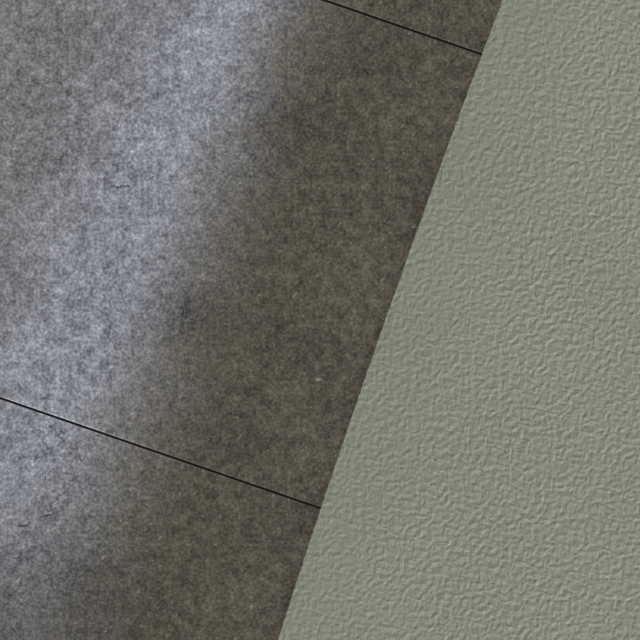
Reproduce this texture procedurally as a WebGL 1 fragment shader.

```glsl
precision highp float;
// Worn stone floor tiles with a cool sheen, partly covered by a sage carpet.
// Layered gradient noise stains the stone; cell specks, warped cracks and
// slanted joints detail it. The carpet is a noise height field lit in relief.
uniform vec2 u_resolution;

const vec3 STONE_DARK = vec3(0.328, 0.311, 0.274);
const vec3 STONE_GREY = vec3(0.462, 0.462, 0.472);
const vec3 SHEEN = vec3(0.080, 0.088, 0.112);
const vec3 CARPET = vec3(0.524, 0.537, 0.478);
const vec3 JOINT_COLOR = vec3(0.085, 0.082, 0.075);
const float JOINT_SLOPE = 0.344;
const float JOINT_START = 0.378;
const float JOINT_SPACING = 0.796;
const float JOINT_HALF_WIDTH = 0.0011;
const float EDGE_BASE = 0.434;
const float EDGE_LEAN = 0.351;
const float EDGE_BOW = 0.030;
const float PILE_SCALE = 118.0;
const float PILE_RELIEF = 0.25;
const float GRAIN = 0.36;
const float GRIT = 0.27;

vec2 hash2(vec2 p) {
  vec3 q = fract(p.xyx * vec3(0.1031, 0.1030, 0.0973));
  q += dot(q, q.yzx + 33.33);
  return fract((q.xx + q.yz) * q.zy);
}

float corner(vec2 cell, vec2 offset) {
  float angle = 6.2832 * hash2(cell).x;
  return dot(vec2(cos(angle), sin(angle)), offset);
}

float gradientNoise(vec2 p) {
  vec2 i = floor(p), f = fract(p);
  vec2 u = f * f * f * (f * (f * 6.0 - 15.0) + 10.0);
  vec2 e = vec2(1.0, 0.0);
  return mix(mix(corner(i, f), corner(i + e, f - e), u.x),
             mix(corner(i + e.yx, f - e.yx), corner(i + 1.0, f - 1.0), u.x), u.y);
}

float fbm(vec2 p) {
  float sum = 0.0, gain = 0.6;
  for (int k = 0; k < 5; k++) {
    sum += gain * gradientNoise(p);
    p = mat2(1.6, 1.2, -1.2, 1.6) * p + 7.3;
    gain *= 0.58;
  }
  return sum;
}

float blot(vec2 p, vec2 center, vec2 size) {
  vec2 d = (p - center) / size;
  return exp(-dot(d, d));
}

float segment(vec2 p, vec2 a, vec2 b) {
  vec2 d = b - a;
  return length(p - a - d * clamp(dot(p - a, d) / dot(d, d), 0.0, 1.0));
}

// Sparse mineral flecks with varied size and strength.
float flecks(vec2 p, float scale, float density) {
  vec2 g = p * scale + 0.5 * gradientNoise(p * scale * 1.3);
  vec2 cell = floor(g), pick = hash2(cell + 71.0);
  vec2 spot = 0.25 + 0.5 * hash2(cell + 19.0);
  float radius = 0.08 + 0.16 * pick.y;
  float disc = 1.0 - smoothstep(radius * 0.4, radius + 0.08, length(fract(g) - spot));
  return disc * step(pick.x, density) * (0.3 + 0.7 * pick.y);
}

float cracks(vec2 p) {
  vec2 w = p + 0.018 * vec2(fbm(p * 22.0), fbm(p * 22.0 + 40.0));
  float d = segment(w, vec2(0.14, 0.69), vec2(0.235, 0.718));
  d = min(d, segment(w, vec2(0.165, 0.52), vec2(0.185, 0.455)));
  d = min(d, segment(w, vec2(0.02, 0.17), vec2(0.11, 0.21)));
  float broken = smoothstep(-0.25, 0.15, gradientNoise(p * 60.0));
  float drawn = 1.0 - smoothstep(0.0003, 0.0024, d);
  float vein = 1.0 - smoothstep(0.0, 0.03, abs(fbm(p * 9.0 + 3.0)));
  float patches = smoothstep(0.05, 0.35, gradientNoise(p * 6.0 + 11.0));
  return max(drawn * 0.75, vein * patches * 0.5) * broken;
}

vec3 stone(vec2 p, float px) {
  float stain = fbm(p * 8.0);
  float grain = fbm(p * 50.0 + 5.0);
  float grit = gradientNoise(p * 205.0) + 0.6 * gradientNoise(p * 118.0 + 3.0);
  float across = p.x - 0.12 - 0.35 * p.y + 0.10 * stain + 0.03 * grain;
  float light = 1.0 - smoothstep(-0.11, 0.11, across);
  float ridge = (p.x + 0.10 - 0.46 * p.y + 0.06 * stain) / 0.10;
  float sheen = exp(-ridge * ridge) * smoothstep(0.04, 0.32, p.y);
  vec3 color = mix(STONE_DARK, STONE_GREY, light) + SHEEN * sheen;
  color *= 1.0 - 0.18 * blot(p, vec2(0.0), vec2(0.20, 0.16));
  float shade = blot(p, vec2(0.29, 0.51), vec2(0.05, 0.04))
              + 0.7 * blot(p, vec2(0.12, 0.53), vec2(0.035, 0.03))
              + 0.6 * blot(p, vec2(0.13, 0.10), vec2(0.06, 0.05))
              + 0.6 * blot(p, vec2(0.45, 0.81), vec2(0.06, 0.05));
  color *= 1.0 - 0.18 * shade + 0.18 * stain + GRAIN * grain + GRIT * grit;
  color *= 1.0 - 0.45 * cracks(p) * (0.15 + 0.85 * light);
  color += 0.10 * flecks(p, 90.0, 0.13) + 0.10 * flecks(p + 0.37, 165.0, 0.16);
  color += 0.22 * blot(p, vec2(0.497, 0.407), vec2(0.005, 0.003));
  // Dark joints with a faint bevel on the lit side.
  float v = p.y + JOINT_SLOPE * p.x - JOINT_START;
  float d = mod(v + 0.5 * JOINT_SPACING, JOINT_SPACING) - 0.5 * JOINT_SPACING;
  d /= sqrt(1.0 + JOINT_SLOPE * JOINT_SLOPE);
  float bevel = blot(vec2(d, 0.0), vec2(0.003, 0.0), vec2(0.0015));
  color += 0.08 * bevel * (0.3 + 0.7 * light);
  float gap = 1.0 - smoothstep(JOINT_HALF_WIDTH - 0.5 * px, JOINT_HALF_WIDTH + px, abs(d));
  return mix(color, JOINT_COLOR, 0.92 * gap);
}

float pile(vec2 p) {
  vec2 q = p * PILE_SCALE;
  q += 0.6 * vec2(gradientNoise(q * 0.5), gradientNoise(q * 0.5 + 30.0));
  return gradientNoise(q) + 0.5 * gradientNoise(q * 1.8 + 9.0);
}

vec3 carpet(vec2 p, float inside) {
  float relief = pile(p) - pile(p + vec2(-0.0021, 0.0030));
  float depth = mix(0.75, 1.0, smoothstep(0.0, 0.25, inside));
  float tone = 0.965 + 0.03 * smoothstep(0.0, 0.22, inside) + 0.03 * fbm(p * 5.0);
  return CARPET * (tone + PILE_RELIEF * depth * relief);
}

void main() {
  vec2 p = gl_FragCoord.xy / u_resolution;
  float px = 1.0 / u_resolution.y;
  float edge = EDGE_BASE + EDGE_LEAN * p.y - EDGE_BOW * p.y * (1.0 - p.y);
  float inside = (p.x - edge) * 0.944 + 0.0012 * gradientNoise(p * 130.0);
  vec3 floorColor = stone(p, px) * (1.0 - 0.12 * exp(min(inside, 0.0) / 0.008));
  vec3 color = mix(floorColor, carpet(p, inside), smoothstep(-px, px, inside));
  gl_FragColor = vec4(clamp(color, 0.0, 1.0), 1.0);
}
```
